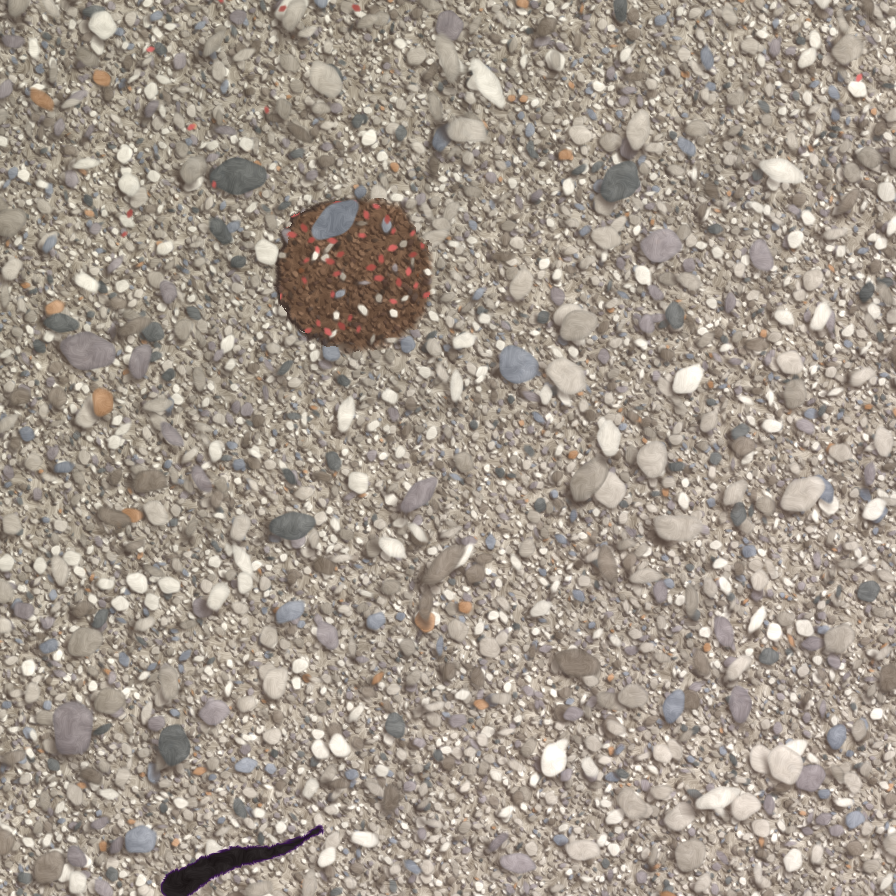
A Shadertoy shader for this texture:

```glsl
// Weathered exposed-aggregate concrete with a rusty patch and a charred twig.

vec3 hash3(vec3 p) {
    p = fract(p * vec3(.1031, .1030, .0973));
    p += dot(p, p.yxz + 33.33);
    return fract((p.xxy + p.yxx) * p.zyx);
}

// Stone colours, picked by a value from 0 to 1
vec3 stoneColour(float pick) {
    if (pick < .22) return vec3(.88, .84, .78);  // quartz
    if (pick < .47) return vec3(.73, .68, .62);  // pale sandstone
    if (pick < .66) return vec3(.61, .56, .50);  // greywacke
    if (pick < .77) return vec3(.55, .50, .49);  // mauve slate
    if (pick < .83) return vec3(.51, .51, .53);  // blue slate
    if (pick < .94) return vec3(.49, .43, .37);  // brown
    if (pick < .985) return vec3(.38, .37, .35); // dark basalt
    return vec3(.68, .51, .37);                  // ochre
}

// Uneven tone from layered, bent sines
float mottle(vec2 p) {
    float sum = 0., gain = .5;
    for (int i = 0; i < 4; i++) {
        p = mat2(.8, -.6, .6, .8) * p * 1.9 + 1.7;
        p += .7 * sin(p.yx * 1.3);
        sum += gain * sin(p.x) * sin(p.y);
        gain *= .72;
    }
    return sum;
}

// Distance to a wobbly ellipse, roughly in the units of d
float pebble(vec2 d, float angle, vec2 radii, float phase) {
    float c = cos(angle), s = sin(angle);
    vec2 q = mat2(c, -s, s, c) * d / radii;
    float wobble = .10 * sin(4. * q.x + phase) * sin(3. * q.y - 2. * phase);
    return (length(q) - 1. - wobble) * radii.y;
}

// One turned layer of scattered stones, each with a shadow at its lower left
void scatter(inout vec3 col, vec2 p, float count, float chance, float seed, float grain) {
    float c = cos(seed), s = sin(seed);
    mat2 turn = mat2(c, -s, s, c);
    vec2 g = turn * p * count, corner = floor(g - .5);
    vec2 light = turn * vec2(.75, .66);
    float soft = count * .0014;
    for (int i = 0; i < 4; i++) {
        vec2 id = corner + vec2(i % 2, i / 2);
        vec3 place = hash3(vec3(id, seed));
        vec2 d = g - id - .25 - .5 * place.xy;
        if (place.z > chance || dot(d, d) > .56) continue;
        vec3 form = hash3(vec3(id + 71., seed + 5.));
        float size = mix(.28, .54, form.x * form.x);
        vec2 radii = size * vec2(1., mix(.36, .88, form.y));
        float e = pebble(d, form.z * 6.28, radii, form.x * 40.);
        if (e > .16 + soft) continue;

        vec3 look = hash3(vec3(id + 139., seed + 11.));
        float facing = dot(d, light) / size;
        float shadow = smoothstep(.16 + soft, 0., e) * smoothstep(-.1, -.9, facing);
        col = mix(col, vec3(.25, .19, .15), shadow * .7);
        vec3 stone = stoneColour(look.x) + (look.z - .5) * .10;
        stone += .05 * facing + .065 * grain;
        stone *= 1. - .16 * smoothstep(-.09, .02, e);
        col = mix(col, stone, .93 * smoothstep(soft, -soft, e));
    }
}

// Small red mineral specks, with density set by amount
void redSpecks(inout vec3 col, vec2 p, float amount) {
    vec2 g = mat2(.8, -.6, .6, .8) * p * 62., id = floor(g);
    vec3 h = hash3(vec3(id, 91.));
    if (h.z > amount) return;
    vec2 radii = vec2(.34, .22) * mix(.6, 1., h.x);
    float e = pebble(g - id - .35 - .3 * h.xy, h.x * 6.28, radii, h.y * 6.28);
    vec3 red = mix(vec3(.56, .24, .20), vec3(.84, .40, .38), h.y);
    col = mix(col, red, .9 * smoothstep(.1, -.1, e));
}

void mainImage(out vec4 fragColor, in vec2 fragCoord) {
    vec2 p = fragCoord / iResolution.y;
    float grain = mottle(p * 75.);
    float stain = mottle(p * 9.);

    // Cement and sand
    vec3 col = mix(vec3(.47, .41, .34), vec3(.79, .74, .67), .53 + .5 * grain);
    scatter(col, p, 150., .70, 1., grain);
    scatter(col, p, 98., .58, 2., grain);

    // Rusty patch, stained under the larger stones
    vec2 fromPatch = p - vec2(.397, .692);
    float edge = length(fromPatch) - .087 - .012 * stain - .003 * grain;
    float patchMask = smoothstep(.006, -.006, edge);
    vec3 rust = mix(col * vec3(.66, .53, .44) - .02, vec3(.37, .27, .20), .25);
    col = mix(col, rust, patchMask);
    float lip = smoothstep(.006, 0., abs(edge)) * smoothstep(.2, -.7, fromPatch.x / .09);
    col = mix(col, vec3(.17, .11, .08), .8 * lip);

    // Gravel from small to large, sparse inside the patch
    float open = 1. - patchMask;
    scatter(col, p, 63., mix(.16, .54, open), 3., grain);
    scatter(col, p, 40., .40 * open, 4., grain);
    scatter(col, p, 26., .27 * open, 5., grain);
    scatter(col, p, 17., .14 * open, 6., grain);
    float strays = .03 * smoothstep(.3, .1, length(p - vec2(.3, .92)));
    redSpecks(col, p, max(strays, .30 * patchMask));

    // Slate stone lodged in the rim of the patch
    float slate = pebble(p - vec2(.374, .754), .65, vec2(.030, .016), 1.);
    col = mix(col, vec3(.43, .43, .45) + .07 * grain, smoothstep(.0015, -.0015, slate));

    // Olive film at the upper left, cleaner at the lower right, broad stains
    float clean = smoothstep(-.8, .8, p.x - p.y);
    col *= mix(vec3(.94, .94, .91), vec3(1.06, 1.05, 1.05), clean) * (1. + .06 * stain);

    // Bright daylight with a cool haze
    col = col * 1.10 + vec3(.020, .036, .054);

    // Charred twig with a violet fringe
    float along = clamp((p.x - .20) / .155, 0., 1.);
    vec2 spine = vec2(mix(.20, .355, along), .012 + .064 * along + .007 * sin(along * 6.));
    float twig = length(p - spine) - mix(.018, .004, along) - .003 * (grain + stain);
    vec3 charred = mix(vec3(.14, .12, .12), vec3(.24, .10, .34), smoothstep(-.004, 0., twig));
    col = mix(col, charred + .05 * grain, smoothstep(.0015, -.0015, twig));

    fragColor = vec4(clamp(col, 0., 1.), 1.);
}
```
